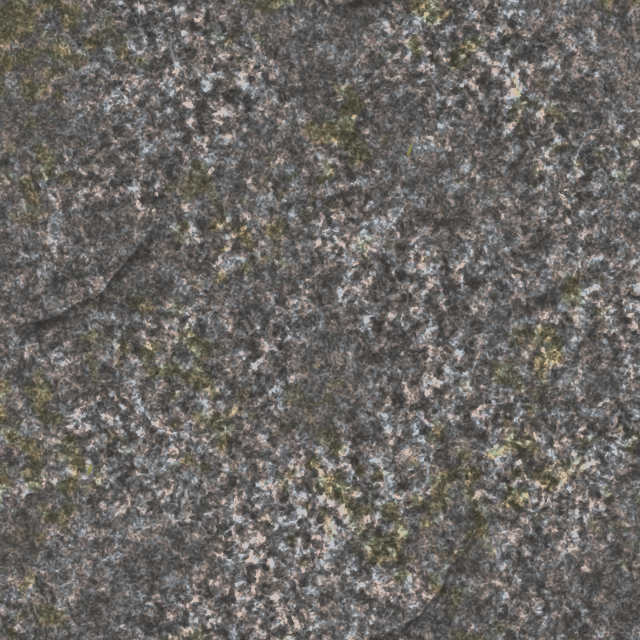
Write a Shadertoy shader that draws this texture.

```glsl
// Weathered granite: dark grey rock with pale pink and bluish flecks, moss stains and two cracks.

const float TONE_FLOOR = 0.146;    // tone curve: floor + gain * exp(curve * signal)
const float TONE_GAIN = 0.25;
const float TONE_CURVE = 0.40;
const float SIGNAL_MAX = 2.3;
const float FLECK_FREQ = 74.0;     // features per canvas height
const float CRYSTAL_FREQ = 140.0;
const float GRAIN_FREQ = 320.0;
const float CRYSTAL_SHARPNESS = 24.0;
const float CRACK_DEPTH = 2.6;
const vec3 GREY_TINT = vec3(1.005, 0.985, 0.962);
const vec3 PINK_TINT = vec3(1.065, 0.965, 0.915);
const vec3 BLUE_TINT = vec3(0.950, 0.985, 1.020);
const vec3 MOSS_TINT = vec3(1.000, 0.990, 0.820);
const vec3 LEAF_COLOR = vec3(0.56, 0.55, 0.31);

float hash(vec2 cell) {
    vec3 h = fract(vec3(cell.xyx) * 0.1031);
    h += dot(h, h.yzx + 33.33);
    return fract((h.x + h.y) * h.z);
}

mat2 rotation(float angle) {
    float c = cos(angle), s = sin(angle);
    return mat2(c, s, -s, c);
}

// Value noise scaled to zero mean and unit deviation, turned by its seed.
float noise(vec2 p, float freq, float seed) {
    p = rotation(seed) * p * freq + seed * 37.0;
    vec2 i = floor(p), f = fract(p);
    f = f * f * (3.0 - 2.0 * f);
    float low = mix(hash(i), hash(i + vec2(1, 0)), f.x);
    float high = mix(hash(i + vec2(0, 1)), hash(i + vec2(1, 1)), f.x);
    return (mix(low, high, f.y) - 0.5) / 0.2146;
}

// Soft-edged Voronoi grains: x is brightness, y is hue, both about unit deviation.
vec2 crystals(vec2 p) {
    vec2 i = floor(p), f = fract(p);
    vec2 sum = vec2(0.0);
    float total = 0.0;
    for (int y = -1; y <= 1; y++)
    for (int x = -1; x <= 1; x++) {
        vec2 cell = vec2(x, y);
        vec2 id = i + cell;
        vec2 d = cell + vec2(hash(id + 11.3), hash(id + 47.9)) - f;
        float w = exp(-CRYSTAL_SHARPNESS * dot(d, d)) + 1e-9;
        sum += w * (vec2(hash(id + 83.1), hash(id + 129.7)) - 0.5);
        total += w;
    }
    return 3.7 * sum / total;
}

// Shadowed ledge rising to the right: dark below the line, faintly lit above.
float crack(vec2 q, vec2 wobble) {
    q += wobble;
    float line = 0.485 + 0.2 * q.x + 9.0 * q.x * q.x * q.x;
    float slope = 0.2 + 27.0 * q.x * q.x;
    float d = (q.y - line) / sqrt(1.0 + slope * slope);
    float span = smoothstep(0.0, 0.04, q.x) * (1.0 - smoothstep(0.19, 0.27, q.x));
    float shadow = smoothstep(0.003, -0.003, d) * exp(min(d, 0.0) / 0.013);
    float lit = smoothstep(-0.002, 0.004, d) * exp(-max(d, 0.0) / 0.02);
    return span * (0.15 * lit - shadow);
}

float leaf(vec2 q) {
    vec2 d = q - vec2(0.14, 0.266);
    d.x -= 0.35 * d.y;
    return 1.0 - smoothstep(0.6, 1.1, length(d / vec2(0.0032, 0.011)));
}

void mainImage(out vec4 fragColor, in vec2 fragCoord) {
    vec2 p = fragCoord / iResolution.y;

    // Ragged outlines for the flecks
    vec2 warp = 0.0014 * vec2(noise(p, 60.0, 1.1), noise(p, 60.0, 2.3))
              + 0.0006 * vec2(noise(p, 190.0, 3.7), noise(p, 190.0, 4.2));
    vec2 w = p + warp;

    // Broad areas: worn and speckled, or dull and smooth
    float patches = 0.75 * noise(p, 6.0, 5.6) + 0.65 * noise(w, 14.0, 6.4);
    float contrast = clamp(1.0 + 0.22 * patches, 0.5, 1.35);
    vec2 bedding = rotation(-0.45) * w;
    float relief = noise(bedding * vec2(0.4, 1.0), 36.0, 0.0);

    // Flecks, crystals and fine grain
    vec2 crystal = crystals(w * CRYSTAL_FREQ);
    float speckle = 0.54 * noise(w, FLECK_FREQ, 7.5)
                  + 0.42 * crystal.x
                  + 0.42 * noise(w, 2.1 * FLECK_FREQ, 8.9);
    float grain = noise(p, GRAIN_FREQ, 9.2);
    float signal = 0.13 * patches + 0.15 * relief + contrast * speckle + 0.47 * grain;

    // Cracks and leaves repeat half a canvas apart
    vec2 wobble = 0.004 * vec2(noise(p, 18.0, 10.1), noise(p, 26.0, 11.6));
    float leaves = 0.0;
    for (int i = 0; i < 2; i++) {
        vec2 q = fract(p - 0.5 * float(i));
        signal += CRACK_DEPTH * crack(q, wobble);
        leaves += leaf(q);
    }

    // Tone and mineral tints, strongest in the pale flecks
    float tone = TONE_FLOOR + TONE_GAIN * exp(TONE_CURVE * min(signal, SIGNAL_MAX));
    float hue = 0.7 * crystal.y + 0.7 * noise(w, 65.0, 12.7);
    vec3 mineral = mix(BLUE_TINT, PINK_TINT, smoothstep(-1.6, 1.6, hue));
    vec3 color = tone * mix(GREY_TINT, mineral, smoothstep(0.20, 0.55, tone));
    float moss = 0.8 * noise(p, 9.0, 14.8) + 0.8 * noise(w, 50.0, 15.3);
    color *= mix(vec3(1.0), MOSS_TINT, smoothstep(0.5, 2.2, moss));

    color = mix(color, LEAF_COLOR, 0.85 * leaves);
    fragColor = vec4(clamp(color, 0.0, 1.0), 1.0);
}
```
